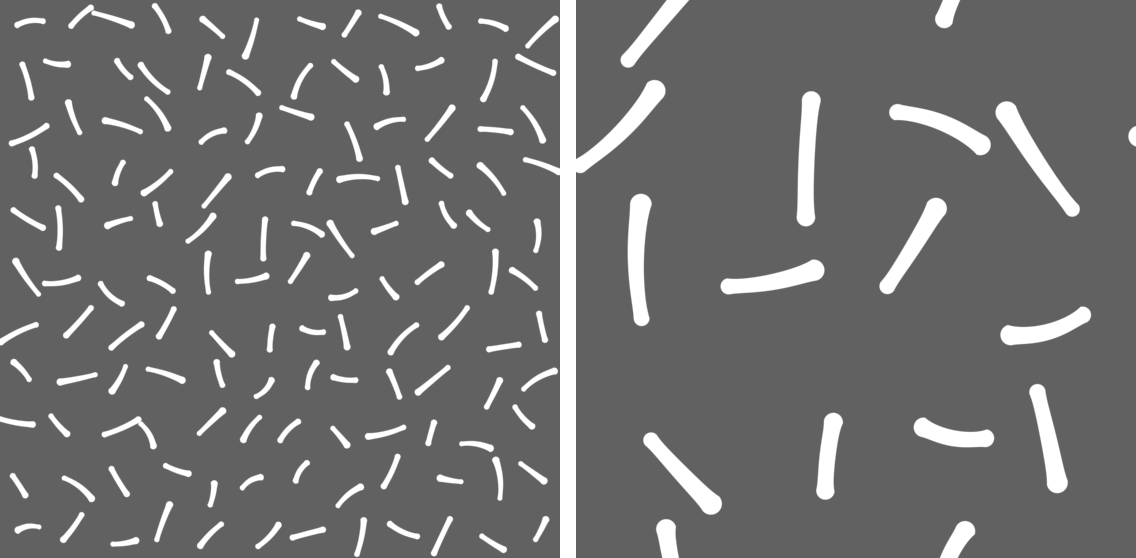
Left, the full canvas; right, a detail of the centre.
Reproduce this pattern procedurally as a Shadertoy shader.

```glsl
vec3 hash3(vec2 cell, float seed) {
    vec3 n = vec3(dot(cell, vec2(127.1, 311.7)),
                  dot(cell, vec2(269.5, 183.3)),
                  dot(cell, vec2(419.2, 371.9)));
    return fract(sin(n + seed * 17.3) * 43758.545);
}

// Signed distance to a bent, tapered dash with slightly swollen ends
float dashDistance(vec2 p, float halfLength, float bend, float taper) {
    float t = clamp(p.x / halfLength, -1.0, 1.0);
    p.y -= bend * (t * t - 0.4);
    float radius = 0.0048 + taper * t + 0.0008 * pow(t, 6.0);
    return length(vec2(p.x - t * halfLength, p.y)) - radius;
}

void mainImage(out vec4 fragColor, in vec2 fragCoord) {
    vec2 canvas = vec2(iResolution.x / iResolution.y, 1.0);
    vec2 p = fragCoord / iResolution.y;
    vec2 cellCount = max(floor(canvas * vec2(12.0, 11.0) + 0.5), 1.0);
    vec2 cellSize = canvas / cellCount;
    vec2 home = floor(p / cellSize);

    // Nearest dash among the surrounding cells
    float d = 1.0;
    for (int j = -1; j <= 1; j++) {
        for (int i = -1; i <= 1; i++) {
            vec2 cell = home + vec2(i, j);
            if (any(lessThan(cell, vec2(0.0))) ||
                any(greaterThanEqual(cell, cellCount))) continue;

            vec3 place = hash3(cell, 1.0);
            vec3 shape = hash3(cell, 2.0);
            vec2 drift = 0.1 * sin(cell.yx * vec2(1.9, 2.3) + 0.7);
            vec2 center = (cell + 0.5 + (place.xy - 0.5) * 0.48 + drift) * cellSize;

            // Neighbours lean across each other, so dashes stay apart
            float angle = 1.5708 * (mod(cell.x + cell.y, 2.0) + 1.05 * (place.z - 0.5));
            vec2 axis = vec2(cos(angle), sin(angle));
            vec2 q = p - center;
            q = vec2(dot(q, axis), dot(q, vec2(-axis.y, axis.x)));

            float halfLength = mix(0.018, 0.036, shape.x);
            float bend = (shape.y - 0.5) * 0.009;
            float taper = (shape.z - 0.5) * 0.0022;
            d = min(d, dashDistance(q, halfLength, bend, taper));
        }
    }

    // White dashes on grey
    float edge = 0.9 / iResolution.y;
    float ink = 1.0 - smoothstep(-edge, edge, d);
    fragColor = vec4(mix(vec3(0.38), vec3(1.0), ink), 1.0);
}
```
